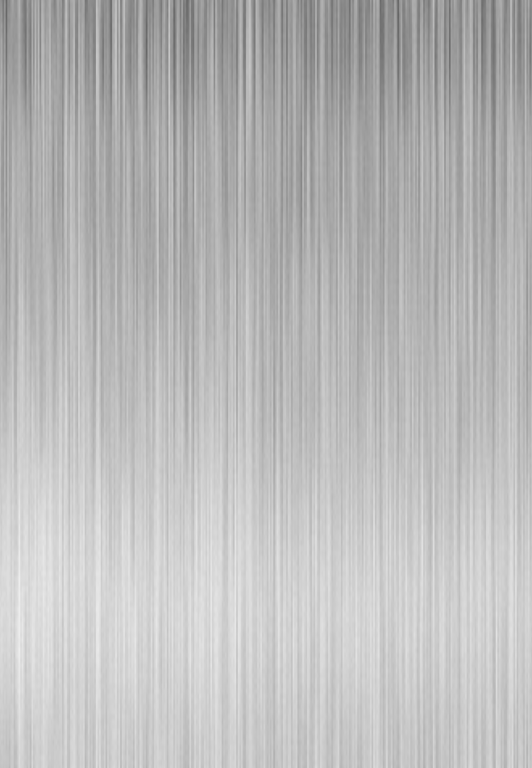
A WebGL 1 fragment shader for this texture:

```glsl
precision highp float;
// Brushed metal sheet: fine vertical grain over a soft grey sheen, dark at the top.

uniform vec2 u_resolution;

const float TOP_GREY = 0.585;
const float UPPER_GREY = 0.67;
const float MIDDLE_GREY = 0.735;
const float SHEEN_GREY = 0.835;
const float BOTTOM_GREY = 0.785;
const float SHEEN_HEIGHT = 0.21;      // height of the brightest band
const float GRAIN_TOP = 0.32;         // streak contrast at the top edge
const float GRAIN_UPPER = 0.19;
const float GRAIN_BOTTOM = 0.125;
const float FINEST_GRAIN = 330.0;     // streaks across the width
const float FINEST_LENGTH = 6.5;      // streaks along the height
const float GRAIN_STEP = 0.55;        // frequency ratio between layers
const float LAYER_FADE = 0.46;
const float CONSTANT_PART = 0.5;      // share of grain running the full height
const float SIDE_SHADE = 0.03;
const float SPECKLE = 0.025;
const int LAYERS = 3;

float hash(vec2 p) {
  return fract(sin(dot(p, vec2(127.1, 311.7))) * 43758.545);
}

float valueNoise(vec2 p) {
  vec2 cell = floor(p);
  vec2 f = fract(p);
  f = f * f * (3.0 - 2.0 * f);
  float low = mix(hash(cell), hash(cell + vec2(1.0, 0.0)), f.x);
  float high = mix(hash(cell + vec2(0.0, 1.0)), hash(cell + vec2(1.0, 1.0)), f.x);
  return mix(low, high, f.y);
}

// Stretched noise layers, from hair-thin streaks to wider bands; centred on zero.
float brushedGrain(vec2 uv) {
  float sum = 0.0;
  float total = 0.0;
  float weight = 1.0;
  float frequency = FINEST_GRAIN;
  float lengthwise = FINEST_LENGTH;
  for (int i = 0; i < LAYERS; i++) {
    float offset = float(i) * 17.3;
    float x = uv.x * frequency + offset;
    float broken = valueNoise(vec2(x, uv.y * lengthwise + offset));
    float constant = valueNoise(vec2(x, offset + 91.0));
    sum += weight * (mix(broken, constant, CONSTANT_PART) - 0.5);
    total += weight;
    weight *= LAYER_FADE;
    frequency *= GRAIN_STEP;
    lengthwise *= 0.8;
  }
  return sum / total * 2.0;
}

// Vertical run of greys with a bright band near the bottom.
float sheen(float y) {
  float grey = mix(BOTTOM_GREY, SHEEN_GREY, smoothstep(0.0, SHEEN_HEIGHT, y));
  grey = mix(grey, MIDDLE_GREY, smoothstep(SHEEN_HEIGHT, 0.52, y));
  grey = mix(grey, UPPER_GREY, smoothstep(0.44, 0.78, y));
  return mix(grey, TOP_GREY, smoothstep(0.78, 1.0, y));
}

// Soft oval patch of light.
float patchOfLight(vec2 uv, vec2 center, vec2 size) {
  vec2 d = (uv - center) / size;
  return exp(-dot(d, d));
}

// Broad light falling from the left, with a pale column left of centre.
float broadLight(vec2 uv) {
  float lower = 1.0 - smoothstep(0.35, 0.75, uv.y);
  float light = SIDE_SHADE * (0.45 - uv.x) * lower;
  light += 0.025 * patchOfLight(uv, vec2(0.0, 0.42), vec2(0.12, 0.2));
  light += 0.02 * patchOfLight(uv, vec2(0.4, 0.44), vec2(0.07, 0.17));
  light -= 0.02 * patchOfLight(uv, vec2(0.21, 0.72), vec2(0.1, 0.16));
  return light;
}

void main() {
  vec2 uv = gl_FragCoord.xy / u_resolution;

  float contrast = mix(GRAIN_BOTTOM, GRAIN_UPPER, smoothstep(0.2, 0.75, uv.y));
  contrast = mix(contrast, GRAIN_TOP, smoothstep(0.75, 1.0, uv.y));

  float grey = sheen(uv.y) + broadLight(uv);
  grey += contrast * brushedGrain(uv);
  grey += SPECKLE * (valueNoise(uv * vec2(330.0, 150.0)) - 0.5);

  gl_FragColor = vec4(vec3(clamp(grey, 0.0, 1.0)), 1.0);
}
```
